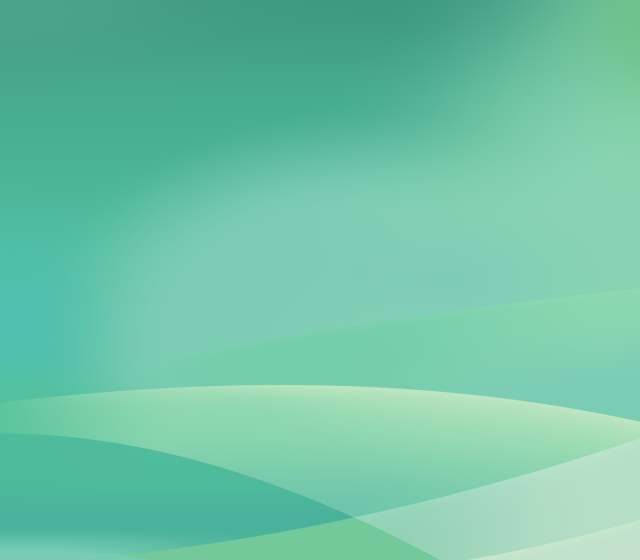
Reproduce this background procedurally as a WebGL 2 fragment shader.

```glsl
#version 300 es
precision highp float;
// Soft green sky glows above translucent, overlapping curved hills.
uniform vec2 u_resolution;
out vec4 outColor;

// Sky colours
const vec3 SKY_TOP = vec3(0.24, 0.60, 0.50);
const vec3 SKY_MID = vec3(0.285, 0.685, 0.57);
const vec3 SKY_LOW = vec3(0.32, 0.75, 0.64);
const vec3 DOME = vec3(0.49, 0.80, 0.705);
const vec3 RIGHT_LIGHT = vec3(0.54, 0.83, 0.70);
const vec3 BLUE_HAZE = vec3(0.49, 0.79, 0.73);
const vec3 CYAN_GLOW = vec3(0.31, 0.75, 0.70);
const vec3 CORNER_GREEN = vec3(0.42, 0.76, 0.52);
const vec3 CORNER_GREY = vec3(0.31, 0.65, 0.56);

// Hill colours
const vec3 BACK_GREEN = vec3(0.45, 0.80, 0.67);
const vec3 BACK_LIGHT = vec3(0.54, 0.84, 0.69);
const vec3 BACK_BLUE = vec3(0.48, 0.80, 0.71);
const vec3 HILL_LEFT = vec3(0.33, 0.76, 0.61);
const vec3 HILL_BODY = vec3(0.54, 0.84, 0.68);
const vec3 HILL_CREST = vec3(0.75, 0.90, 0.76);
const vec3 HILL_BASE = vec3(0.43, 0.77, 0.67);
const vec3 TEAL = vec3(0.30, 0.73, 0.61);
const vec3 TEAL_DEEP = vec3(0.28, 0.69, 0.60);
const vec3 MIST = vec3(0.47, 0.80, 0.71);
const vec3 FRONT_GREEN = vec3(0.45, 0.79, 0.60);
const vec3 BAND_LEFT = vec3(0.57, 0.82, 0.71);
const vec3 BAND_RIGHT = vec3(0.71, 0.87, 0.78);
const vec3 CORNER_PALE = vec3(0.76, 0.88, 0.80);

// Soft elliptical light
float glow(vec2 p, vec2 center, vec2 radius) {
  vec2 d = (p - center) / radius;
  return exp(-dot(d, d));
}

// Antialiased coverage of a signed depth, positive inside
float cover(float depth) {
  float w = 0.75 / u_resolution.y;
  return smoothstep(-w, w, depth);
}

// Thin light along the inside of an edge
float rim(float depth, float width) {
  return exp(-max(depth, 0.0) / width);
}

vec3 sky(vec2 p) {
  vec3 c = mix(SKY_LOW, SKY_MID, smoothstep(0.50, 0.80, p.y));
  c = mix(c, SKY_TOP, smoothstep(0.76, 1.02, p.y));
  float d = length((p - vec2(0.55, 0.38)) / vec2(0.52, 0.43));
  c = mix(c, DOME, smoothstep(1.02, 0.55, d));
  c = mix(c, RIGHT_LIGHT, smoothstep(0.45, 1.05, p.x + 0.8 * (0.8 - p.y)) * smoothstep(0.3, 0.8, p.x));
  c = mix(c, BLUE_HAZE, 0.8 * glow(p, vec2(0.70, 0.50), vec2(0.17, 0.10)));
  c = mix(c, CYAN_GLOW, 0.8 * glow(p, vec2(0.02, 0.42), vec2(0.11, 0.12)));
  c = mix(c, CORNER_GREY, 0.8 * glow(p, vec2(0.02, 1.0), vec2(0.28, 0.13)));
  c = mix(c, CORNER_GREEN, 0.9 * glow(p, vec2(1.03, 0.97), vec2(0.12, 0.16)));
  return mix(c, HILL_LEFT, 0.8 * glow(p, vec2(0.0, 0.28), vec2(0.16, 0.05)));
}

vec3 backHill(vec3 c, vec2 p) {
  float depth = 0.295 + 0.26 * p.x - 0.07 * p.x * p.x - p.y;
  vec3 fill = mix(BACK_GREEN, BACK_LIGHT, smoothstep(0.5, 1.0, p.x));
  fill = mix(fill, BACK_BLUE, smoothstep(0.04, 0.18, depth) * smoothstep(0.45, 0.9, p.x));
  fill += 0.02 * rim(depth, 0.012) * vec3(1.0, 0.8, 0.0);
  return mix(c, fill, cover(depth) * smoothstep(0.12, 0.42, p.x));
}

vec3 mainHill(vec3 c, vec2 p) {
  float d = p.x - 0.44;
  float depth = 0.3125 - (0.183 + 0.046 * d) * d * d - p.y;
  vec3 fill = mix(HILL_LEFT, HILL_BODY, smoothstep(-0.08, 0.30, p.x));
  float baseDepth = mix(0.24, 0.13, smoothstep(0.45, 1.0, p.x));
  fill = mix(fill, HILL_BASE, smoothstep(0.06, baseDepth, depth) * mix(1.0, 0.35, smoothstep(0.5, 0.9, p.x)));
  float crestWidth = mix(0.022, 0.060, smoothstep(0.35, 0.75, p.x));
  fill = mix(fill, HILL_CREST, rim(depth, crestWidth) * smoothstep(-0.05, 0.55, p.x));
  return mix(c, fill, cover(depth));
}

void main() {
  vec2 p = gl_FragCoord.xy / u_resolution;
  vec3 c = mainHill(backHill(sky(p), p), p);

  // Teal slope descending to the right, misty at its lower left
  float slope = 0.226 - 0.54 * p.x * p.x + 0.09 * p.x * p.x * p.x - p.y;
  float inSlope = cover(slope);
  vec3 teal = mix(TEAL, TEAL_DEEP, smoothstep(0.16, 0.06, p.y));
  teal = mix(teal, MIST, smoothstep(0.065, 0.01, p.y) * smoothstep(0.50, 0.05, p.x));
  c = mix(c, teal, inSlope * 0.94);

  // Rising band, tinted green where the slope overlaps it
  float curve = -0.0103 + 0.0673 * p.x + 0.16 * p.x * p.x;
  float band = max(curve, 0.012) - p.y;
  vec3 pale = mix(BAND_LEFT, BAND_RIGHT, smoothstep(0.58, 0.95, p.x));
  pale += 0.025 * rim(band, 0.02);
  float green = cover(p.y - 0.0118 + 0.2 * (p.x - 0.176));
  vec3 under = mix(MIST, FRONT_GREEN, green);
  c = mix(c, mix(pale, under, inSlope), cover(band));

  // Pale curve in the lower right corner
  float e = 1.0 - p.x;
  float corner = 0.0714 - 0.33 * e + 0.24 * e * e - p.y;
  vec3 cornerFill = CORNER_PALE + rim(corner, 0.012) * vec3(0.02, 0.03, 0.0);
  c = mix(c, cornerFill, cover(corner));

  outColor = vec4(c, 1.0);
}
```
